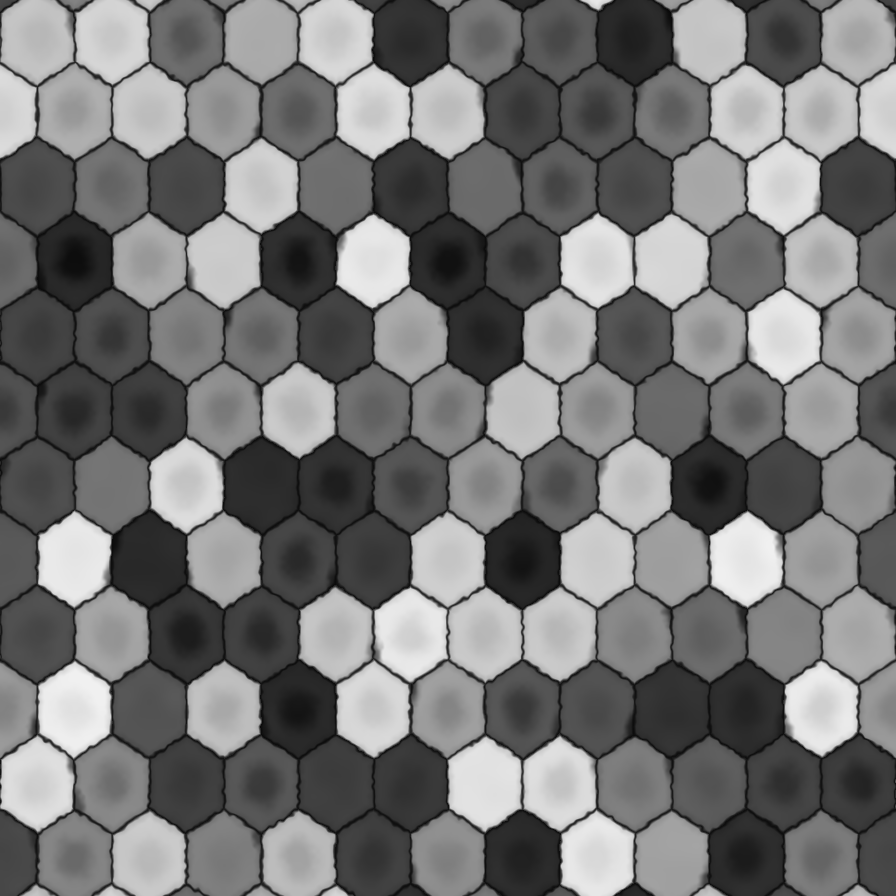
Reproduce this pattern procedurally as a WebGL 2 fragment shader.

```glsl
#version 300 es
precision highp float;
// Grid of 12 by 12 tall hexagons in random greys, split by thin ragged dark seams.
// Each cell has a shaded dimple, a soft rim and sometimes a dark smudge at a corner.
// The nearest of two interleaved lattices gives the cell; hashes vary its look.

uniform vec2 u_resolution;
out vec4 fragColor;

const float REPEATS = 12.0;
const float ROW_SCALE = 0.8660254; // turns tall cells into regular hexagons
const float SEAM_WIDTH = 0.007;
const float SEAM_SOFTNESS = 0.022;
const float DARKEST_TONE = 0.14;
const float LIGHTEST_TONE = 0.94;

float hash(vec2 p, float seed) {
    vec3 q = fract(vec3(p.xyx) * vec3(0.1031, 0.1030, 0.0973) + seed * 0.1373);
    q += dot(q, q.yzx + 33.33);
    return fract((q.x + q.y) * q.z);
}

// Value noise that wraps after the given number of lattice steps
float noise(vec2 p, float period, float seed) {
    vec2 i = floor(p);
    vec2 f = fract(p);
    f = f * f * (3.0 - 2.0 * f);
    vec2 a = mod(i, period);
    vec2 b = mod(i + 1.0, period);
    return mix(mix(hash(a, seed), hash(vec2(b.x, a.y), seed), f.x),
               mix(hash(vec2(a.x, b.y), seed), hash(b, seed), f.x), f.y);
}

float gridNoise(vec2 p, float frequency, float seed) {
    return noise(p * frequency, REPEATS * frequency, seed);
}

// Distance from the centre, reaching 0.5 on the sides of the hexagon
float hexDistance(vec2 q) {
    q = abs(q);
    return max(q.x, dot(q, vec2(0.5, ROW_SCALE)));
}

// Returns the offset from the nearest centre (xy) and that centre (zw)
vec4 hexCell(vec2 p) {
    vec2 period = vec2(1.0, 2.0);
    vec2 originA = vec2(0.0, 0.5);
    vec2 originB = vec2(0.5, 1.5);
    vec2 centreA = floor((p - originA) / period + 0.5) * period + originA;
    vec2 centreB = floor((p - originB) / period + 0.5) * period + originB;
    vec2 stretch = vec2(1.0, ROW_SCALE);
    vec2 a = (p - centreA) * stretch;
    vec2 b = (p - centreB) * stretch;
    return dot(a, a) < dot(b, b) ? vec4(a, centreA) : vec4(b, centreB);
}

// Darker pool in the middle of a cell
float dimple(vec2 q, float strength, float wobble) {
    return strength * (1.0 - smoothstep(0.08, 0.37, length(q) + wobble));
}

// Dark stain reaching along a side from one of its two corners
float smudge(vec2 q, vec2 id, float wobble) {
    vec2 side = vec2(hash(id, 3.0) < 0.35 ? -1.0 : 1.0,
                     hash(id, 4.0) < 0.5 ? -1.0 : 1.0);
    vec2 d = (q - side * vec2(0.5, 0.27)) * vec2(1.5, 0.85);
    float amount = step(0.5, hash(id, 5.0)) * mix(0.25, 0.65, hash(id, 6.0));
    return amount * (1.0 - smoothstep(0.06, 0.24, length(d) + wobble));
}

void main() {
    vec2 p = gl_FragCoord.xy / u_resolution * REPEATS;
    float pixel = REPEATS / min(u_resolution.x, u_resolution.y);

    // Ragged cell borders
    vec2 ragged = vec2(gridNoise(p, 15.0, 7.0), gridNoise(p, 15.0, 8.0)) - 0.5;
    vec4 cell = hexCell(p + ragged * 0.035);
    vec2 q = cell.xy;
    vec2 id = mod(cell.zw * 2.0, REPEATS * 2.0);
    float edge = 0.5 - hexDistance(q);

    // Base grey, dimple and faint mottling
    float wobble = (gridNoise(p, 5.0, 9.0) - 0.5) * 0.08;
    float tone = mix(DARKEST_TONE, LIGHTEST_TONE, hash(id, 1.0));
    tone -= dimple(q, 0.11 * hash(id, 2.0), wobble);
    tone += (gridNoise(p, 3.0, 10.0) - 0.5) * 0.025;

    // Rim shade and corner stain
    tone *= mix(0.88, 1.0, smoothstep(0.0, 0.11, edge));
    tone *= 1.0 - smudge(q, id, wobble);

    // Seams of uneven weight
    float seamWidth = SEAM_WIDTH * mix(0.5, 1.5, gridNoise(p, 6.0, 11.0));
    float inside = smoothstep(seamWidth - 0.5 * pixel,
                              seamWidth + SEAM_SOFTNESS + 0.5 * pixel, edge);
    tone = mix(0.03 + 0.16 * tone, tone, inside);

    fragColor = vec4(vec3(clamp(tone, 0.02, 1.0)), 1.0);
}
```
